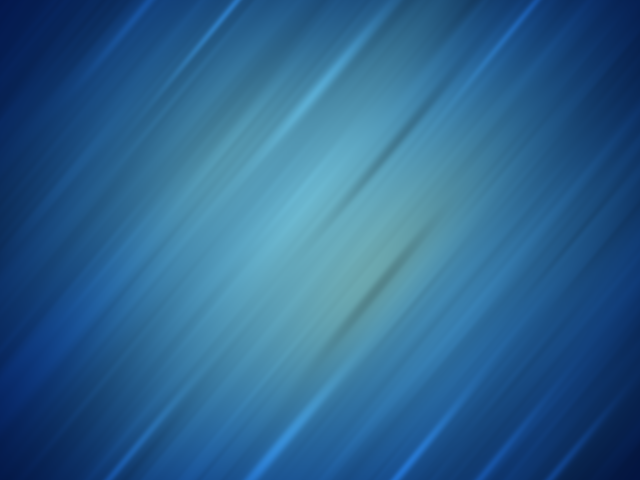
Write a Shadertoy shader that draws this background.

```glsl
float hash(vec2 p) {
    return fract(sin(dot(p, vec2(127.1, 311.7))) * 43758.5453);
}

float valueNoise(vec2 p) {
    vec2 cell = floor(p);
    vec2 f = fract(p);
    f = f * f * (3.0 - 2.0 * f);
    float low = mix(hash(cell), hash(cell + vec2(1.0, 0.0)), f.x);
    float high = mix(hash(cell + vec2(0.0, 1.0)), hash(cell + vec2(1.0, 1.0)), f.x);
    return mix(low, high, f.y);
}

// Layers of noise stretched along the streak direction
float brushedNoise(vec2 s) {
    float sum = 0.0;
    float weight = 0.20;
    vec2 frequency = vec2(11.0, 1.6);
    for (int i = 0; i < 4; i++) {
        sum += weight * (valueNoise(s * frequency + float(i) * 17.3) - 0.5);
        frequency *= vec2(2.1, 1.25);
        weight *= 0.72;
    }
    return sum;
}

// Accent streaks: across, along, half width, strength
const vec4 streaks[11] = vec4[11](
    vec4(-0.593, 0.16, 0.009, 0.35),
    vec4(-0.453, 0.27, 0.007, 0.50),
    vec4(-0.205, 0.28, 0.013, 0.26),
    vec4(0.025, 0.67, 0.007, 0.40),
    vec4(-0.016, -0.67, 0.008, 0.50),
    vec4(0.210, -0.45, 0.014, 0.42),
    vec4(0.442, -0.28, 0.009, 0.55),
    vec4(0.576, -0.17, 0.009, 0.40),
    vec4(0.688, -0.08, 0.009, 0.55),
    vec4(0.158, 0.00, 0.012, -0.20),
    vec4(-0.008, 0.27, 0.011, -0.20)
);

float accentStreaks(vec2 s) {
    float sum = 0.0;
    for (int i = 0; i < 11; i++) {
        vec4 streak = streaks[i];
        vec2 d = (s - streak.xy) / vec2(streak.z, 0.20);
        sum += streak.w * exp(-dot(d, d));
    }
    return sum;
}

void mainImage(out vec4 fragColor, in vec2 fragCoord) {
    vec2 p = (fragCoord - 0.5 * iResolution.xy) / iResolution.y;

    // Streak coordinates: x runs across, y runs along
    vec2 along = vec2(0.643, 0.766);
    vec2 s = vec2(dot(p, vec2(along.y, -along.x)), dot(p, along));

    // Central glow, each channel fading at its own rate
    vec2 q = p - vec2(0.015, 0.01);
    float falloff = dot(q, q) - 0.15 * q.x * q.y;
    vec3 color = vec3(0.41, 0.69, 0.77) * exp(-falloff * vec3(4.8, 2.85, 1.44));

    // Streaks grow stronger away from the glow
    float contrast = mix(0.65, 1.25, smoothstep(0.0, 0.35, falloff));
    color *= 1.0 + contrast * brushedNoise(s) + accentStreaks(s);

    // Drift between teal and deep blue
    float hue = valueNoise(s * vec2(7.0, 1.8) + 41.0) - 0.5;
    color *= 1.0 + hue * vec3(-0.30, -0.04, 0.16);

    fragColor = vec4(clamp(color, 0.0, 1.0), 1.0);
}
```
